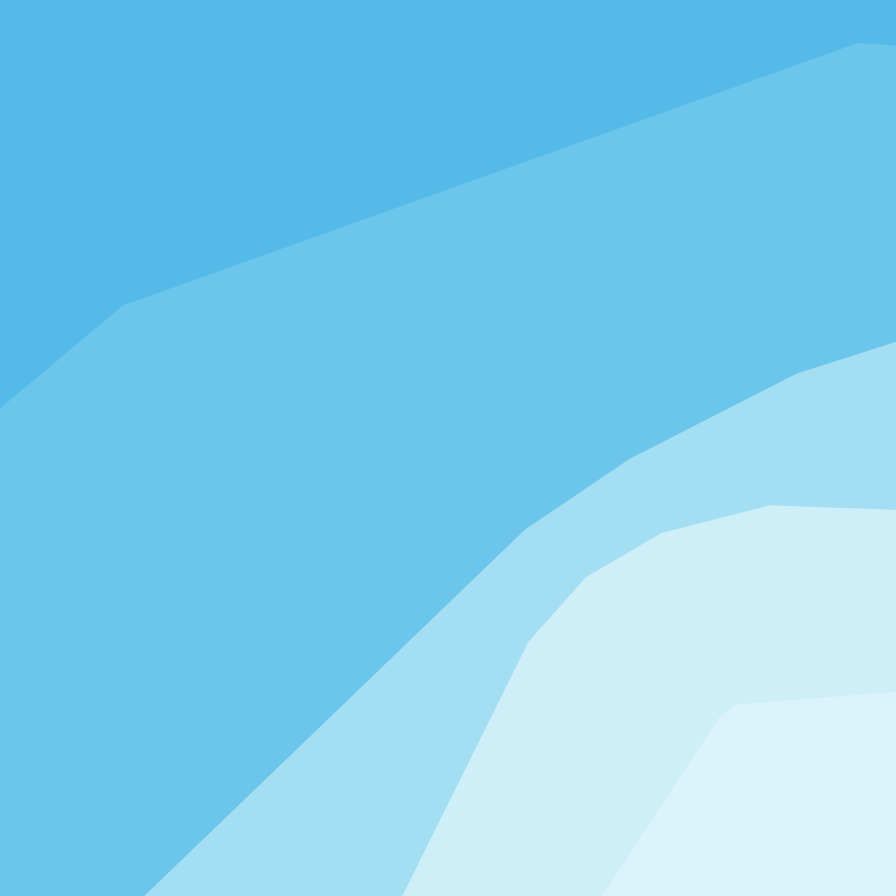
Reproduce this background procedurally as a WebGL 2 fragment shader.

```glsl
#version 300 es
precision highp float;

uniform vec2 u_resolution;
out vec4 fragColor;

#define SKY_BLUE   vec3(0.325, 0.729, 0.914)
#define FAR_BLUE   vec3(0.424, 0.776, 0.922)
#define MID_BLUE   vec3(0.643, 0.871, 0.949)
#define NEAR_BLUE  vec3(0.808, 0.937, 0.973)
#define PALE_BLUE  vec3(0.859, 0.953, 0.984)
#define EDGE_SOFTNESS 1.0

const int LAYERS = 4;

// Ridge corners of all layers, left to right, back layer first
const vec2 ridge[19] = vec2[19](
    vec2(0.000, 0.544), vec2(0.137, 0.659), vec2(0.957, 0.952), vec2(1.000, 0.949),
    vec2(0.161, 0.000), vec2(0.586, 0.409), vec2(0.703, 0.488), vec2(0.889, 0.583),
    vec2(1.000, 0.6185),
    vec2(0.449, 0.000), vec2(0.590, 0.284), vec2(0.6536, 0.3555), vec2(0.738, 0.405),
    vec2(0.859, 0.436), vec2(1.000, 0.431),
    vec2(0.672, 0.000), vec2(0.802, 0.198), vec2(0.820, 0.2135), vec2(1.000, 0.228));

// First corner of each layer, closed by the total count
const int layerStart[5] = int[5](0, 4, 9, 15, 19);

const vec3 layerColor[4] = vec3[4](FAR_BLUE, MID_BLUE, NEAR_BLUE, PALE_BLUE);

// Signed distance to the line through a and b, positive on its right
float sideOfLine(vec2 p, vec2 a, vec2 b) {
    vec2 along = normalize(b - a);
    return dot(p - a, vec2(along.y, -along.x));
}

// A layer is convex: the intersection of the half-planes under its ridge
float layerDistance(vec2 p, int layer) {
    float inside = 1e3;
    for (int i = layerStart[layer]; i < layerStart[layer + 1] - 1; i++) {
        inside = min(inside, sideOfLine(p, ridge[i], ridge[i + 1]));
    }
    return inside;
}

void main() {
    vec2 p = gl_FragCoord.xy / u_resolution;
    float edgeWidth = EDGE_SOFTNESS / min(u_resolution.x, u_resolution.y);

    // Stack the layers from back to front
    vec3 color = SKY_BLUE;
    for (int layer = 0; layer < LAYERS; layer++) {
        float coverage = clamp(layerDistance(p, layer) / edgeWidth + 0.5, 0.0, 1.0);
        color = mix(color, layerColor[layer], coverage);
    }
    fragColor = vec4(color, 1.0);
}
```
